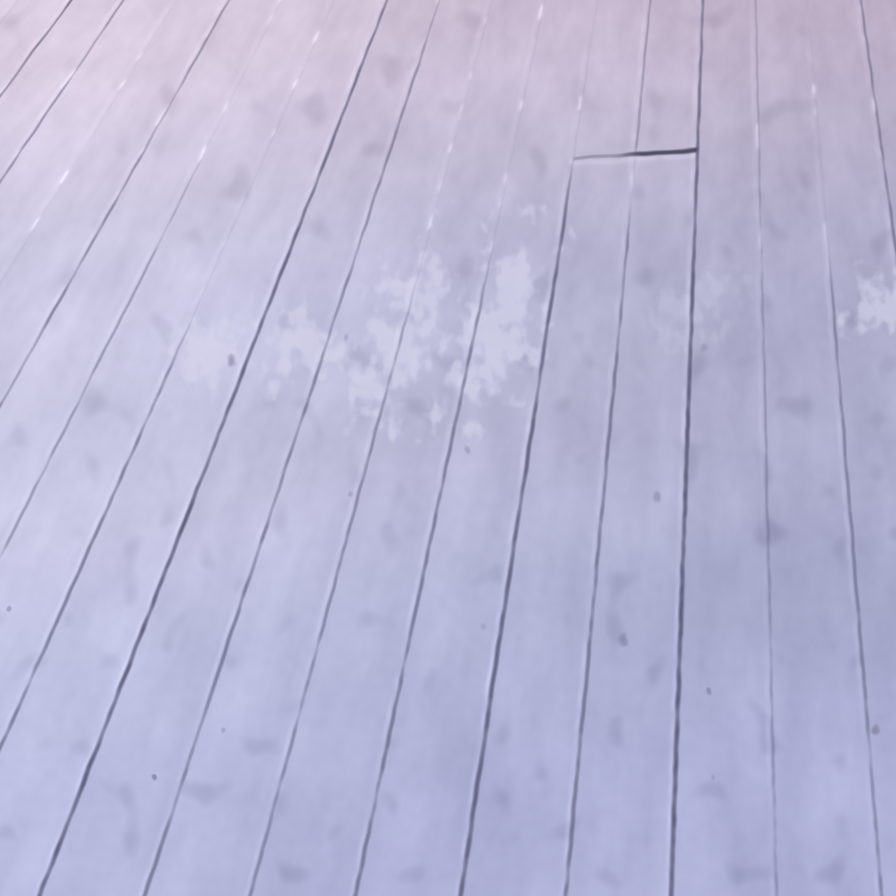
A three.js fragment shader for this texture:

```glsl
// Worn, painted floorboards receding toward a vanishing point, in pale lavender light.
varying vec2 vUv;

float hash(vec2 p) {
  return fract(sin(dot(p, vec2(127.1, 311.7))) * 4375.85);
}

vec2 gradient(vec2 cell) {
  float angle = 6.2832 * hash(cell);
  return vec2(cos(angle), sin(angle));
}

// Gradient noise, roughly -0.7 to 0.7
float noise(vec2 p) {
  vec2 i = floor(p), f = fract(p);
  vec2 u = f * f * f * (f * (f * 6.0 - 15.0) + 10.0);
  vec2 e = vec2(1.0, 0.0);
  float low = mix(dot(gradient(i), f), dot(gradient(i + e), f - e), u.x);
  float high = mix(dot(gradient(i + e.yx), f - e.yx), dot(gradient(i + 1.0), f - 1.0), u.x);
  return mix(low, high, u.y);
}

float fbm(vec2 p) {
  float sum = 0.0, amp = 0.6;
  for (int i = 0; i < 4; i++) {
    sum += amp * noise(p);
    p = p * 2.03 + 17.3;
    amp *= 0.5;
  }
  return sum;
}

// Painted surface: cool near, pinkish far, brighter to the left
vec3 paint(vec2 uv, vec2 board) {
  vec3 col = mix(vec3(0.685, 0.70, 0.84), vec3(0.715, 0.715, 0.83), smoothstep(0.1, 0.6, uv.y));
  col = mix(col, vec3(0.785, 0.735, 0.82), smoothstep(0.62, 1.02, uv.y));
  col += vec3(0.085, 0.08, 0.07) * (1.0 - smoothstep(0.0, 0.65, uv.x)) * smoothstep(-0.25, 0.45, uv.y);
  col -= vec3(0.045, 0.045, 0.04) * smoothstep(0.6, 1.0, uv.x) * smoothstep(0.0, 0.4, uv.y);
  col += 0.018 * (hash(vec2(floor(board.x), 4.0)) - 0.5);
  col += 0.06 * fbm(uv * 5.0) + 0.06 * fbm(board * vec2(2.0, 10.0) + 8.0);
  col -= 0.06 * smoothstep(0.25, 0.6, noise(uv * vec2(24.0, 21.0) + 3.0));
  return col + 0.012 * noise(uv * 70.0);
}

// Pale ragged scuffs lying in a band across the boards
float scuffs(vec2 uv) {
  float amount = 0.0;
  float rough = fbm(uv * vec2(34.0, 24.0)) + 0.4 * noise(uv * vec2(90.0, 70.0));
  for (int i = 0; i < 8; i++) {
    float n = float(i);
    vec2 q = uv - vec2(0.225 + 0.109 * n, 0.605 + 0.009 * n);
    float tall = step(1.5, n) * step(n, 3.5);
    float weight = mod(n, 2.0) < 0.5 && n > 3.0 ? 0.0 : (n > 4.5 && n < 5.5 ? 0.3 : 0.8);
    q.x -= 0.32 * q.y;
    float d = length(q / vec2(0.042, mix(0.036, 0.09, tall))) + 2.0 * rough;
    amount = max(amount, weight * (1.0 - smoothstep(0.35, 1.25, d)));
  }
  return amount;
}

// Small dark pits
float pits(vec2 uv) {
  float amount = 0.0;
  for (int i = 0; i < 14; i++) {
    float n = float(i);
    vec2 center = vec2(hash(vec2(n, 1.3)), 0.08 + 0.6 * hash(vec2(n, 7.9)));
    float radius = mix(0.004, 0.009, hash(vec2(n, 3.1)));
    float d = length((uv - center) * vec2(1.2, 0.9)) + 0.003 * noise(uv * 130.0);
    amount = max(amount, (0.25 + 0.5 * hash(vec2(n, 5.7))) * (1.0 - smoothstep(0.2 * radius, radius, d)));
  }
  return amount;
}

void main() {
  vec2 uv = vUv;

  // Board coordinates: whole numbers of x are the seams
  float scale = 1.0 - 0.5 * uv.y;
  float pitch = 0.1175 * scale;
  vec2 board = vec2((uv.x - 0.82) / pitch + 0.604, 1.0 / scale);
  float seam = floor(board.x + 0.5);
  float d = (board.x - seam) * pitch + 0.0012 * noise(vec2(seam * 9.3, uv.y * 45.0));

  vec3 col = paint(uv, board);
  col = mix(col, vec3(0.84, 0.835, 0.925), 0.8 * scuffs(uv));
  col = mix(col, vec3(0.49, 0.48, 0.60), pits(uv));

  // Seam depth varies by board; some seams are filled with paint farther away
  float kind = mod(seam + 0.5, 6.0);
  float depth = kind < 1.0 ? 1.0 : (kind > 4.0 && kind < 5.0 ? 0.9 : 0.66);
  if (kind > 2.0 && kind < 3.0) depth = 0.52;
  depth *= abs(seam + 8.0) < 0.5 || abs(seam - 1.0) < 0.5 ? 0.5 : 1.0;
  float filled = (kind > 2.0 && kind < 3.0) || kind > 4.0 || abs(seam + 3.0) < 0.5 ? 1.0 : 0.0;
  float fillStart = kind > 4.0 && kind < 5.0 ? 0.82 : 0.62 + 0.1 * hash(vec2(seam, 2.0));
  float fade = filled * smoothstep(fillStart - 0.08, fillStart + 0.03, uv.y);
  if (abs(seam + 1.0) < 0.5) fade = smoothstep(0.72, 0.78, uv.y) * (1.0 - 0.7 * smoothstep(0.825, 0.84, uv.y));
  float wear = noise(vec2(seam * 5.3, uv.y * 14.0)) + 0.8 * noise(vec2(seam * 7.7, uv.y * 52.0));
  depth *= (1.0 - 0.88 * fade) * clamp(0.88 + (1.2 - 0.7 * depth) * wear, 0.08, 1.0);
  depth *= 1.0 - 0.25 * smoothstep(0.5, 1.0, uv.y);

  // Pale lip, dark groove and chipped paint along the seam
  float width = (0.0011 + 0.0021 * scale) * (0.6 + 0.5 * depth);
  float lip = exp(-pow((d + 0.0052) / 0.0026, 2.0));
  col += 0.05 * lip * (0.3 + 0.7 * depth) * (0.8 + wear);
  float groove = 1.0 - smoothstep(0.1 * width, 1.45 * width, abs(d));
  col = mix(col, vec3(0.33, 0.33, 0.44), 0.85 * groove * depth);
  float chips = smoothstep(0.1, 0.4, noise(vec2(seam * 3.7, uv.y * 38.0)));
  col += 0.13 * chips * smoothstep(0.6, 0.85, uv.y) * exp(-pow((d + 0.002) / 0.0025, 2.0)) * (1.0 - depth);

  // Butt joint spanning two boards
  float jointY = uv.y - 0.828 - 0.065 * (uv.x - 0.71) + 0.002 * noise(uv * 40.0);
  float span = smoothstep(-2.04, -1.96, board.x) * (1.0 - smoothstep(-0.04, 0.03, board.x));
  float open = mix(0.3, 0.95, smoothstep(-1.4, -0.85, board.x));
  float joint = 1.0 - smoothstep(0.0005, mix(0.0025, 0.0045, open), abs(jointY));
  col += 0.04 * span * exp(-pow((jointY + 0.006) / 0.003, 2.0));
  col = mix(col, vec3(0.29, 0.28, 0.37), joint * span * open);

  gl_FragColor = vec4(clamp(col, 0.0, 1.0), 1.0);
}
```
